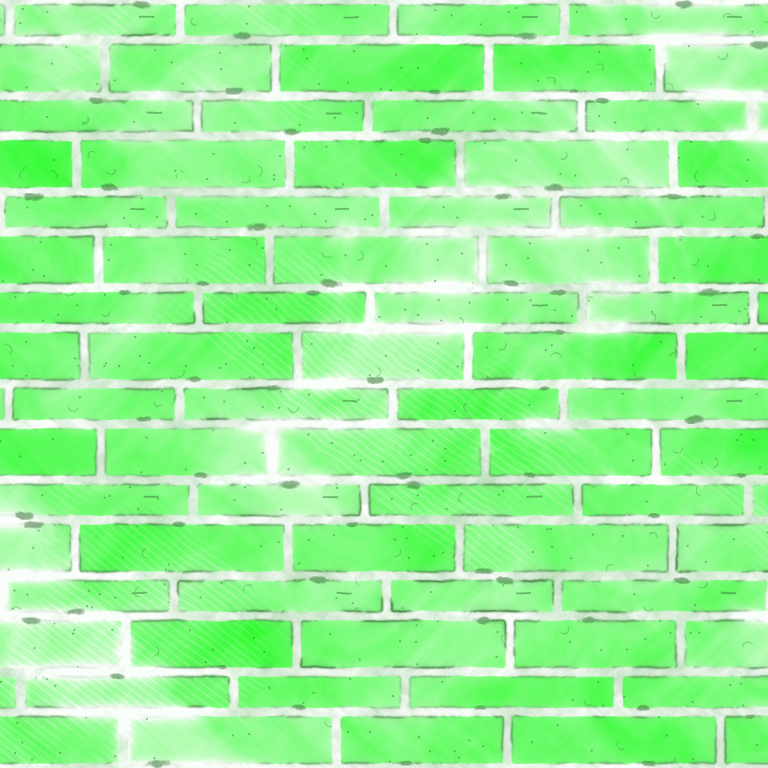
Write a Shadertoy shader that draws this texture.

```glsl
// Weathered green brick wall: sixteen courses, thin and thick in turn, each with
// short and long bricks in turn. Rounded-box distances give the bricks; layered
// sines give stains and whitewash, cellular noise gives pits and cracks.

const float PAIRS = 8.0;          // thin + thick course pairs, top to bottom
const float PERIODS = 2.0;        // short + long brick pairs, left to right
const float THIN = 0.417;         // thin course share of a pair
const float SHORT_BRICK = 0.445;  // short brick share of a period
const float JOINT = 0.0118;       // mortar width
const float CORNER = 0.003;       // brick corner radius
const float WOBBLE = 0.0009;      // unevenness of the brick outlines
const float SOFT = 0.0013;        // softness of the brick outlines
const float BASE_TONE = 0.47;     // paleness of an average brick
const vec3 PIGMENT = vec3(0.0, 0.98, 0.0);
const vec3 WHITE = vec3(0.98, 0.995, 0.98);
const vec3 MORTAR = vec3(0.72, 0.86, 0.72);
const vec3 GRIME = vec3(0.20, 0.45, 0.20);

vec3 hash3(vec2 p) {
    vec3 k = vec3(dot(p, vec2(127.1, 311.7)), dot(p, vec2(269.5, 183.3)),
                  dot(p, vec2(419.2, 371.9)));
    return fract(sin(k + 1.7) * 43758.5);
}

// Layered, warped sines, roughly -1 to 1
float clouds(vec2 p) {
    float sum = 0.0, amp = 0.85;
    for (int i = 0; i < 5; i++) {
        p += 0.8 * sin(p.yx * 1.3 + float(i) * 2.1);
        sum += amp * sin(p.x) * sin(p.y);
        p = mat2(1.5, 1.1, -1.1, 1.5) * p + 3.7;
        amp *= 0.55;
    }
    return sum;
}

// Cellular noise: offset from the nearest point, and a random id
vec3 cells(vec2 p) {
    vec3 best = vec3(9.0, 9.0, 0.0);
    for (int y = -1; y <= 1; y++)
        for (int x = -1; x <= 1; x++) {
            vec2 cell = floor(p) + vec2(x, y);
            vec3 h = hash3(cell);
            vec2 offset = p - cell - h.xy;
            if (dot(offset, offset) < dot(best.xy, best.xy)) best = vec3(offset, h.z);
        }
    return best;
}

// Horizontal shift of a course, in periods
float courseShift(float row) {
    float drift = 0.013 + 0.06 * sqrt(max(row - 12.0, 0.0));
    return 0.25 * mod(row, 4.0) + drift + 0.012 * sin(row * 0.9 - 5.0);
}

void mainImage(out vec4 fragColor, in vec2 fragCoord) {
    vec2 uv = fragCoord / iResolution.xy;
    float aa = 1.0 / iResolution.y;
    vec2 p = uv + WOBBLE * vec2(clouds(uv * 70.0), clouds(uv * 60.0 + 9.0));

    // Course
    float t = (1.0 - p.y) * PAIRS;
    float thick = step(THIN, fract(t));
    float row = mod(2.0 * floor(t) + thick, 2.0 * PAIRS);
    float height = mix(THIN, 1.0 - THIN, thick) / PAIRS;
    float fromTop = (fract(t) - thick * THIN) / PAIRS;

    // Brick within the course
    float u = p.x * PERIODS - courseShift(row);
    float wide = step(SHORT_BRICK, fract(u));
    float column = 2.0 * mod(floor(u), PERIODS) + wide;
    float width = mix(SHORT_BRICK, 1.0 - SHORT_BRICK, wide) / PERIODS;
    float fromLeft = (fract(u) - wide * SHORT_BRICK) / PERIODS;
    vec2 extent = 0.5 * vec2(width, height);
    vec2 q = vec2(fromLeft, height - fromTop) - extent;
    vec3 seed = hash3(vec2(row, column));
    vec2 d = abs(q) - extent + 0.5 * JOINT + CORNER;
    float dist = length(max(d, 0.0)) + min(max(d.x, d.y), 0.0) - CORNER;
    float inside = 1.0 - smoothstep(-max(aa, SOFT), max(aa, SOFT), dist);

    // Stains, whitewash and fine brushed scratches
    float wash = smoothstep(0.1, 0.9, clouds(uv * 7.0 + 4.0));
    float brushed = smoothstep(0.2, 0.8, clouds(uv * 6.0 + 17.0));
    float bristles = sin(dot(uv, vec2(430.0, 560.0)) + 5.0 * clouds(uv * 5.0));
    float tone = BASE_TONE + 0.2 * (seed.x - 0.5) + 0.12 * clouds(uv * 13.0);
    tone += 0.025 * clouds(uv * 75.0) + 0.11 * wash;
    tone += 0.10 * brushed * smoothstep(0.2, 1.0, bristles);
    tone += (0.08 + 0.30 * wash) * exp(min(dist, 0.0) / 0.006);
    vec3 brick = mix(PIGMENT, WHITE, clamp(tone, 0.2, 1.0));

    // Mortar, patchy and grainy
    float clean = 0.62 + 0.35 * clouds(uv * 15.0 + 2.0) + 0.2 * clouds(uv * 130.0) + 0.5 * wash;
    vec3 color = mix(mix(MORTAR, WHITE, clamp(clean, 0.0, 1.0)), brick, inside);

    // Broken dark outline with a soft inner shade
    float worn = smoothstep(-0.4, 0.7, clouds(uv * 42.0 + 6.0)) * (1.0 - 0.8 * wash);
    float outline = exp(-pow(dist / 0.0018, 2.0)) * (0.25 + 0.4 * seed.y);
    float shade = inside * exp(min(dist, 0.0) / 0.005) * 0.28 * seed.y;
    float grime = worn * (outline + shade);

    // Chip on the upper or lower edge, and a short scratch on some thin bricks
    float side = seed.y > 0.55 ? 1.0 : -1.0;
    vec2 chipAt = vec2(1.6 * (seed.z - 0.5) * extent.x, side * (extent.y - 0.5 * JOINT));
    vec2 chipSize = vec2(0.013, 0.005) * (0.6 + 0.6 * seed.x);
    float chip = length((q - chipAt) / chipSize) + 0.25 * clouds(uv * 160.0);
    grime = max(grime, 0.55 * (1.0 - smoothstep(0.5, 1.15, chip)));
    vec2 scratch = abs(q - vec2(0.6, 0.15) * extent) - vec2(0.009, 0.0003);
    float scratched = (1.0 - thick) * step(0.5, seed.x);
    grime = max(grime, 0.5 * scratched * (1.0 - smoothstep(0.0, 0.0018, max(scratch.x, scratch.y))));

    // Tiny pits and curled cracks
    vec3 pit = cells(uv * 42.0);
    float pits = step(0.7, pit.z) * (1.0 - smoothstep(0.03, 0.09, length(pit.xy)));
    vec3 curl = cells(uv * 22.0 + 5.0);
    float ring = abs(length(curl.xy) - 0.13 + 0.03 * clouds(uv * 90.0));
    float arc = smoothstep(-0.02, 0.06, dot(curl.xy, cos(curl.z * 90.0 + vec2(0.0, 1.57))));
    float curls = step(0.78, curl.z) * arc * (1.0 - smoothstep(0.005, 0.035, ring));
    grime = max(grime, inside * max(0.45 * pits, 0.28 * curls));

    fragColor = vec4(mix(color, GRIME, clamp(grime, 0.0, 0.8)), 1.0);
}
```
